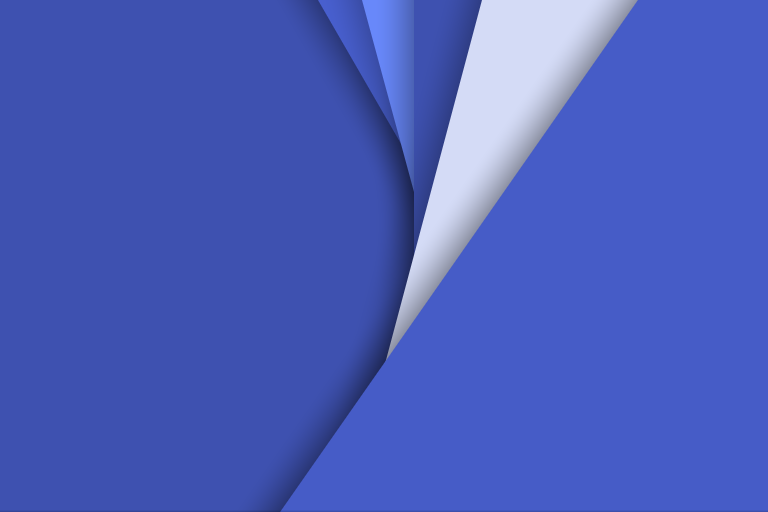
Write a Shadertoy shader that draws this background.

```glsl
// Layered paper sheets in blue and white, fanned out with soft shadows on their left edges.

const vec3 DEEP_BLUE   = vec3(0.243, 0.318, 0.690);
const vec3 MID_BLUE    = vec3(0.282, 0.373, 0.810);
const vec3 BRIGHT_BLUE = vec3(0.408, 0.533, 0.980);
const vec3 PALE        = vec3(0.832, 0.860, 0.966);
const vec3 FRONT_BLUE  = vec3(0.275, 0.361, 0.780);
const float SHADOW_REACH = 0.080;

// Signed distance to a line running downward; positive on its right.
float rightOfLine(vec2 p, vec2 top, vec2 bottom) {
    vec2 along = normalize(bottom - top);
    return dot(p - top, vec2(-along.y, along.x));
}

// Soft shadow that is half strong at the sheet edge and fades leftward.
float softShadow(float dist, float strength) {
    return 2.0 * strength * smoothstep(-SHADOW_REACH, SHADOW_REACH, dist);
}

// Lays one sheet and its shadow over the colours below.
vec3 laySheet(vec3 below, vec3 paper, float dist, float strength, float pixel) {
    float cover = clamp(dist / pixel + 0.5, 0.0, 1.0);
    vec3 shaded = below * (1.0 - softShadow(min(dist, 0.0), strength));
    return mix(shaded, paper, cover);
}

void mainImage(out vec4 fragColor, in vec2 fragCoord) {
    // Canvas units: 1.5 wide, 1 high
    vec2 p = fragCoord / iResolution.xy * vec2(1.5, 1.0);
    float pixel = 1.0 / iResolution.y;

    // Sheet edges, from back to front
    float backEdge   = rightOfLine(p, vec2(0.621, 1.0), vec2(0.781, 0.723));
    float brightEdge = rightOfLine(p, vec2(0.707, 1.0), vec2(0.8086, 0.625));
    float uprightEdge = p.x - 0.8086;
    float paleEdge   = rightOfLine(p, vec2(0.9414, 1.0), vec2(0.754, 0.297));
    float frontEdge  = rightOfLine(p, vec2(1.246, 1.0), vec2(0.547, 0.0));

    // Stack the sheets
    vec3 color = DEEP_BLUE;
    color = laySheet(color, MID_BLUE, backEdge, 0.30, pixel);
    color = laySheet(color, BRIGHT_BLUE, brightEdge, 0.20, pixel);
    color = laySheet(color, DEEP_BLUE, uprightEdge, 0.28, pixel);
    color = laySheet(color, PALE, paleEdge, 0.25, pixel);
    color = laySheet(color, FRONT_BLUE, frontEdge, 0.34, pixel);

    // Thin shade along the bottom rim
    color *= 1.0 - 0.15 * (1.0 - smoothstep(0.0, 0.005, p.y));

    fragColor = vec4(color, 1.0);
}
```
